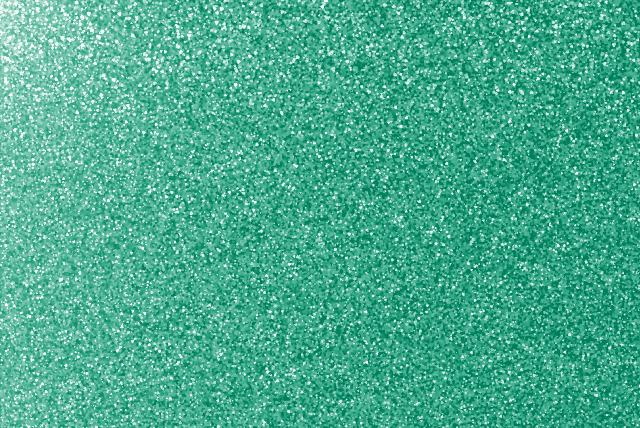
Give the GLSL for this texture, as a Shadertoy shader.

```glsl
// Fine teal glitter paper with pale sparkles, lit from the upper left corner.
#define GRAIN_SCALE 205.0    // fine grains per canvas height
#define SPARKLE_SCALE 135.0  // sparkle cells per canvas height
#define SPARKLE_SHARE 0.48   // share of cells that hold a sparkle
#define GRAIN_CONTRAST 0.48
#define EDGE_GLOW 0.15
#define CORNER_GLOW 0.29
#define DEEP_GREEN vec3(0.00, 0.49, 0.36)
#define TEAL vec3(0.17, 0.64, 0.51)
#define PALE_MINT vec3(0.94, 0.98, 0.96)

vec3 hash32(vec2 p) {
    vec3 q = fract(vec3(p.xyx) * vec3(0.1031, 0.1030, 0.0973));
    q += dot(q, q.yxz + 33.33);
    return fract((q.xxy + q.yzz) * q.zyx);
}

// Soft cellular noise: each grain has its own brightness
float grains(vec2 p) {
    vec2 cell = floor(p);
    float sum = 0.0, total = 0.0;
    for (int y = -1; y <= 1; y++)
    for (int x = -1; x <= 1; x++) {
        vec2 id = cell + vec2(x, y);
        vec3 rnd = hash32(id);
        vec2 d = id + rnd.xy - p;
        float weight = exp(-7.0 * dot(d, d));
        sum += weight * rnd.z;
        total += weight;
    }
    return sum / max(total, 1e-6);
}

// Scattered, slightly angular flakes of varied size and brightness
float sparkles(vec2 p, float share, float size, float blur) {
    vec2 cell = floor(p);
    float glint = 0.0;
    for (int y = -1; y <= 1; y++)
    for (int x = -1; x <= 1; x++) {
        vec2 id = cell + vec2(x, y);
        vec3 place = hash32(id + 71.0);
        vec3 kind = hash32(id + 213.0);
        vec2 d = id + place.xy - p;
        float angle = atan(d.y, d.x + 1e-5);
        float radius = size * mix(0.22, 0.52, kind.x * kind.x);
        radius *= 1.0 + 0.16 * cos(3.0 * angle + 6.283 * kind.y);
        float flake = 1.0 - smoothstep(radius - blur, radius + blur, length(d));
        flake *= step(place.z, share) * mix(0.12, 0.85, kind.z);
        glint = max(glint, flake);
    }
    return glint;
}

// Gentle patches that make the sparkles gather
float patches(vec2 p) {
    return sin(p.x * 23.0 + 2.0 * sin(p.y * 17.0))
         * sin(p.y * 29.0 + 2.0 * sin(p.x * 13.0));
}

void mainImage(out vec4 fragColor, in vec2 fragCoord) {
    vec2 p = fragCoord / iResolution.y;
    vec2 uv = fragCoord / iResolution.xy;

    // Broad light: bright left edge and corner, darker right side
    float light = EDGE_GLOW * exp(-4.0 * uv.x)
                + CORNER_GLOW * exp(-4.5 * length(p - vec2(0.0, 1.0)))
                + 0.030 - 0.070 * uv.x;

    // Flakes look larger near the top
    float size = 0.95 + 0.30 * smoothstep(0.5, 1.0, uv.y);
    float share = SPARKLE_SHARE + 0.5 * light + 0.03 * patches(p);
    float blur = max(0.16, 0.5 * SPARKLE_SCALE / iResolution.y);
    float glint = sparkles(p * SPARKLE_SCALE, share, size, blur);

    float tone = 0.155 + GRAIN_CONTRAST * (grains(p * GRAIN_SCALE) - 0.5);
    tone = clamp(tone + light + glint * 0.88, 0.0, 1.0);

    vec3 color = mix(DEEP_GREEN, TEAL, clamp(tone / 0.17, 0.0, 1.0));
    color = mix(color, PALE_MINT, clamp((tone - 0.17) / 0.78, 0.0, 1.0));
    fragColor = vec4(color, 1.0);
}
```
